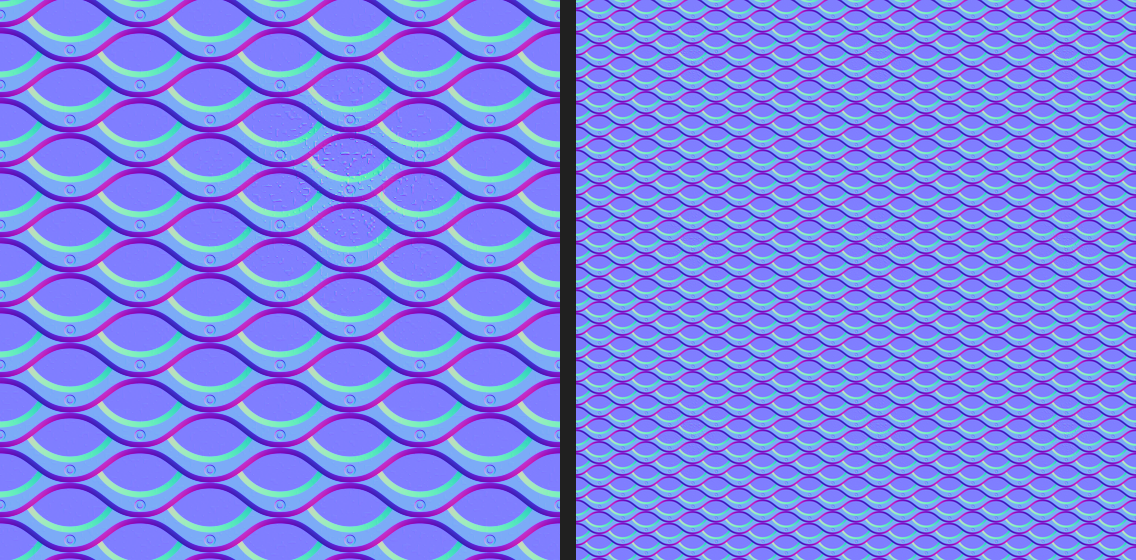
Left, the tile; right, the same tile 3 across and 3 down.
Reproduce this texture map procedurally as a three.js fragment shader.

```glsl
varying vec2 vUv;

const float TAU = 6.2831853;

// Lengths are in scale widths
const float SCALES_ACROSS = 4.0;
const float ROW_STEP = 0.25;
const float ROW_START = 0.177;
const float WAVE_HEIGHT = 0.104;
const float WAVE_FLATTEN = 0.05;
const float LIP_HALF = 0.0195;
const float BOWL_RADIUS = 0.344;
const float BOWL_RISE = 0.031;
const float BEVEL_HALF = 0.021;
const float RIVET_DROP = 0.39;
const float RIVET_OUTER = 0.037;
const float RIVET_INNER = 0.019;
const float RING_HALF = 0.003;
const float SOFT = 0.005;

// Surface tilts
const vec3 FLAT_NORMAL = vec3(0.0, -0.01, 1.0);
const vec3 BAND_NORMAL = vec3(-0.03, 0.34, 0.94);
const float BEVEL_TILT = 0.88;
const float LIP_TILT_TOP = 0.76;
const float LIP_TILT_BOTTOM = 0.95;

// Wear
const vec2 WEAR_CENTRE = vec2(0.62, 0.67);
const float WEAR_FOCUS = 2.2;
const float WEAR_MIN = 0.06;
const float WEAR_MAX = 0.65;
const float PIT_CELLS = 190.0;
const float RELIEF_STEP = 0.0015;

float hash(vec2 p) {
  vec3 q = fract(p.xyx * vec3(0.1031, 0.1030, 0.0973));
  q += dot(q, q.yzx + 33.33);
  return fract((q.x + q.y) * q.z);
}

// Value noise that wraps over the unit square
float noise(vec2 uv, vec2 cells) {
  vec2 p = uv * cells;
  vec2 i = floor(p);
  vec2 f = fract(p);
  f *= f * (3.0 - 2.0 * f);
  vec2 a = mod(i, cells);
  vec2 b = mod(i + 1.0, cells);
  return mix(mix(hash(a), hash(vec2(b.x, a.y)), f.x),
             mix(hash(vec2(a.x, b.y)), hash(b), f.x), f.y);
}

float relief(vec2 uv) {
  float pits = smoothstep(0.68, 1.0, noise(uv, vec2(PIT_CELLS)));
  float grain = noise(uv, vec2(300.0));
  float streaks = smoothstep(0.8, 1.0, noise(uv, vec2(9.0, 90.0)));
  return pits + 0.12 * grain + 0.1 * streaks;
}

float wearAmount(vec2 uv) {
  vec2 nearness = cos(TAU * (uv - WEAR_CENTRE)) - 1.0;
  float patches = 0.5 + noise(uv, vec2(7.0));
  return WEAR_MIN + WEAR_MAX * patches * exp(WEAR_FOCUS * (nearness.x + nearness.y));
}

// Height and slope of the lip of a row
vec2 wave(float x, float row) {
  float a = TAU * (x - 0.5 * row);
  float size = WAVE_HEIGHT / (1.0 - WAVE_FLATTEN);
  float y = cos(a) - WAVE_FLATTEN * cos(3.0 * a);
  float slope = TAU * (3.0 * WAVE_FLATTEN * sin(3.0 * a) - sin(a));
  return vec2(ROW_START + ROW_STEP * row + size * y, size * slope);
}

float stripe(float d, float halfWidth) {
  return 1.0 - smoothstep(halfWidth - SOFT, halfWidth + SOFT, abs(d));
}

vec3 tilted(vec2 dir, float tilt) {
  return vec3(dir * tilt, sqrt(1.0 - tilt * tilt));
}

// Rounded lip facing down; w is the coverage
vec4 lip(float y, vec2 w) {
  float d = (y - w.x) * inversesqrt(1.0 + w.y * w.y);
  float t = clamp(0.5 + 0.5 * d / LIP_HALF, 0.0, 1.0);
  float tilt = mix(LIP_TILT_BOTTOM, LIP_TILT_TOP, t);
  return vec4(tilted(normalize(vec2(w.y, -1.0)), tilt), stripe(d, LIP_HALF));
}

void main() {
  vec2 p = vUv * SCALES_ACROSS;

  // First lip above this point
  float row = floor((p.y - ROW_START) / ROW_STEP);
  row += step(wave(p.x, row).x, p.y) + step(wave(p.x, row + 1.0).x, p.y);
  float crest = ROW_START + ROW_STEP * row + WAVE_HEIGHT;
  vec2 q = vec2(fract(p.x - 0.5 * row + 0.5) - 0.5, p.y - crest);

  // Recessed bowl, its bevel and the raised band
  vec2 toCentre = vec2(0.0, BOWL_RISE) - q;
  float bowl = length(toCentre) - BOWL_RADIUS;
  vec3 n = mix(FLAT_NORMAL, BAND_NORMAL, smoothstep(-SOFT, SOFT, bowl));
  vec2 inward = normalize(toCentre * vec2(0.6, 1.0) + vec2(-0.02, 0.0));
  n = mix(n, tilted(inward, BEVEL_TILT), stripe(bowl, BEVEL_HALF));

  // Rivet rings
  vec2 v = q + vec2(0.0, RIVET_DROP);
  float r = length(v);
  vec2 outward = v / max(r, 0.0001);
  n = mix(n, tilted(-outward, 0.75), stripe(r - RIVET_OUTER, RING_HALF));
  n = mix(n, tilted(outward, 0.5), stripe(r - RIVET_INNER, RING_HALF));

  // Lips above and below
  vec4 above = lip(p.y, wave(p.x, row));
  vec4 below = lip(p.y, wave(p.x, row - 1.0));
  n = mix(n, above.xyz, above.w);
  n = mix(n, below.xyz, below.w);

  // Pitted wear, fainter on the lips
  vec2 e = vec2(RELIEF_STEP, 0.0);
  vec2 bump = relief(vUv) - vec2(relief(vUv + e.xy), relief(vUv + e.yx));
  n.xy += bump * wearAmount(vUv) * (1.0 - 0.7 * max(above.w, below.w));

  gl_FragColor = vec4(0.5 + 0.5 * normalize(n), 1.0);
}
```
